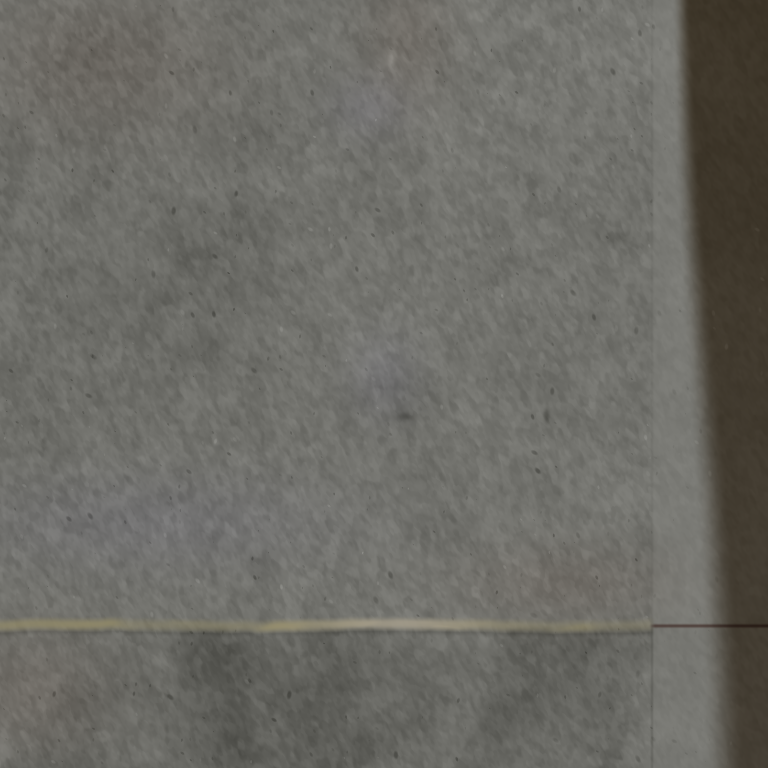
Reproduce this texture procedurally as a Shadertoy shader.

```glsl
vec3 hash3(vec2 p) {
    vec3 q = fract(vec3(p.xyx) * vec3(0.1031, 0.1030, 0.0973));
    q += dot(q, q.yxz + 33.33);
    return fract((q.xxy + q.yzz) * q.zyx);
}

// Cellular noise blended between neighbouring cells, centred on zero
float cellMottle(vec2 p) {
    vec2 cell = floor(p), f = p - cell;
    float sum = 0.0, total = 0.0;
    for (int j = -1; j <= 1; j++)
    for (int i = -1; i <= 1; i++) {
        vec2 o = vec2(i, j);
        vec3 h = hash3(cell + o + 71.0);
        vec2 d = o + h.xy - f;
        float w = exp(-6.0 * dot(d, d));
        sum += w * h.z;
        total += w;
    }
    return sum / total - 0.5;
}

float layeredMottle(vec2 p, int layers) {
    float sum = 0.0, gain = 1.0;
    for (int i = 0; i < layers; i++) {
        sum += gain * cellMottle(p);
        p = mat2(1.6, 1.2, -1.2, 1.6) * p + 17.0;
        gain *= 0.6;
    }
    return sum;
}

// Sparse slanted flecks, one candidate per cell
float flecks(vec2 uv, float scale, float density, float seed) {
    vec2 p = uv * scale, cell = floor(p);
    vec3 h = hash3(cell + seed), shape = hash3(cell + seed + 37.0);
    vec2 d = p - cell - mix(vec2(0.3), vec2(0.7), h.xy);
    float a = mix(-0.3, 1.1, shape.x);
    d = mat2(cos(a), -sin(a), sin(a), cos(a)) * d;
    float r = length(d * vec2(1.8, 1.0)) / mix(0.10, 0.28, shape.y);
    return step(h.z, density) * (1.0 - smoothstep(0.3, 1.0, r)) * mix(0.4, 1.0, shape.z);
}

// Soft elliptical patch
float patchAt(vec2 uv, vec2 centre, vec2 radius) {
    vec2 d = (uv - centre) / radius;
    return exp(-dot(d, d));
}

float lineMask(float d, float halfWidth, float blur) {
    return 1.0 - smoothstep(halfWidth - blur, halfWidth + blur, abs(d));
}

void mainImage(out vec4 fragColor, in vec2 fragCoord) {
    vec2 uv = fragCoord / iResolution.xy;
    float px = 1.0 / iResolution.y;
    const float seamY = 0.186, jointX = 0.848;

    float broad = layeredMottle(uv * 6.0, 3);
    float medium = layeredMottle(uv * 27.0, 2);
    vec2 slanted = vec2(uv.x + 0.35 * uv.y, uv.y * 0.65);
    float grain = layeredMottle(slanted * 125.0, 2);
    float strip = smoothstep(jointX - 0.004, jointX + 0.006, uv.x);
    float lower = 1.0 - smoothstep(seamY - 0.006, seamY + 0.002, uv.y);

    // Concrete tone
    vec3 col = vec3(0.442, 0.442, 0.422);
    col += 0.018 * smoothstep(0.2, 0.75, uv.x) * (1.0 - lower);
    col += 0.022 * strip;
    float calm = 1.0 - 0.5 * strip;
    col += calm * (0.028 * broad + 0.030 * medium) + 0.058 * calm * grain;

    // Broad stains and cool bloom
    vec3 warm = vec3(-0.012, -0.026, -0.030);
    col += warm * patchAt(uv, vec2(0.13, 0.92), vec2(0.16, 0.10));
    col += warm * patchAt(uv, vec2(0.53, 0.95), vec2(0.06, 0.09));
    col += warm * patchAt(uv, vec2(0.74, 0.24), vec2(0.13, 0.05));
    col += warm * patchAt(uv, vec2(0.04, 0.10), vec2(0.10, 0.08));
    col -= 0.030 * patchAt(uv, vec2(0.26, 0.69), vec2(0.08, 0.05));
    col -= 0.018 * patchAt(uv, vec2(0.22, 0.56), vec2(0.20, 0.16));
    col -= 0.030 * patchAt(uv, vec2(0.60, 0.30), vec2(0.05, 0.03));
    vec3 cool = vec3(0.004, 0.002, 0.022);
    col += cool * patchAt(uv, vec2(0.50, 0.51), vec2(0.045, 0.055));
    col += cool * patchAt(uv, vec2(0.48, 0.86), vec2(0.05, 0.04));
    col += cool * patchAt(uv, vec2(0.20, 0.32), vec2(0.22, 0.06));

    // Lower slab has darker clouds
    float cloud = patchAt(uv, vec2(0.43, 0.08), vec2(0.17, 0.13))
                + 0.8 * patchAt(uv, vec2(0.69, 0.07), vec2(0.10, 0.08));
    col += lower * (1.0 - strip) * (-0.012 - 0.055 * cloud + 0.06 * broad);

    // Pits and pale chips
    float pits = flecks(uv, 38.0, 0.08, 5.0) + 0.7 * flecks(uv, 70.0, 0.08, 113.0);
    pits += patchAt(uv, vec2(0.528, 0.458), vec2(0.010, 0.006));
    pits += patchAt(uv, vec2(0.712, 0.458), vec2(0.004, 0.011));
    pits += 0.6 * patchAt(uv, vec2(0.800, 0.690), vec2(0.017, 0.008));
    float chips = flecks(uv, 48.0, 0.05, 211.0)
                + patchAt(uv, vec2(0.510, 0.925), vec2(0.006, 0.012));
    col += calm * (0.075 * chips - 0.11 * pits);

    // Cream mortar seam with a thin dark underside
    float bend = 0.0015 * sin(uv.x * 15.0) + 0.002 * cellMottle(vec2(uv.x * 40.0, 3.0));
    float seam = uv.y - seamY - bend;
    float wear = 0.62 + 0.7 * cellMottle(vec2(uv.x * 18.0, uv.y * 70.0))
               + 0.35 * patchAt(uv, vec2(0.53, seamY), vec2(0.11, 0.05));
    float left = 1.0 - strip;
    col -= 0.055 * left * lineMask(seam + 0.010, 0.002, 0.003 + px);
    vec3 cream = mix(vec3(0.57, 0.54, 0.41), vec3(0.64, 0.61, 0.54),
                     patchAt(uv, vec2(0.52, seamY), vec2(0.12, 0.05)));
    col = mix(col, cream, left * clamp(wear, 0.15, 1.0) * lineMask(seam, 0.006, 0.004 + px));

    // Vertical joint
    float jointFade = mix(0.025, 0.075, lower);
    col -= jointFade * lineMask(uv.x - jointX - 0.001, 0.001, 0.001 + px);

    // Slanted shadow, softer towards the bottom
    float edge = mix(0.943, 0.887, uv.y) + 0.004 * sin(uv.y * 6.283);
    float blur = mix(0.028, 0.012, uv.y);
    float shade = smoothstep(-blur, blur, uv.x - edge);
    vec3 dark = mix(vec3(0.265, 0.240, 0.200), vec3(0.235, 0.205, 0.155), uv.y);
    dark += 0.012 * broad + 0.020 * grain + 0.05 * chips;
    col = mix(col, dark, shade);

    // Reddish hairline across the right strip
    float hairline = strip * lineMask(uv.y - seamY + 0.001, 0.0018, 0.001 + px);
    col = mix(col, mix(vec3(0.27, 0.20, 0.18), vec3(0.13, 0.08, 0.06), shade), 0.85 * hairline);
    fragColor = vec4(clamp(col, 0.0, 1.0), 1.0);
}
```
